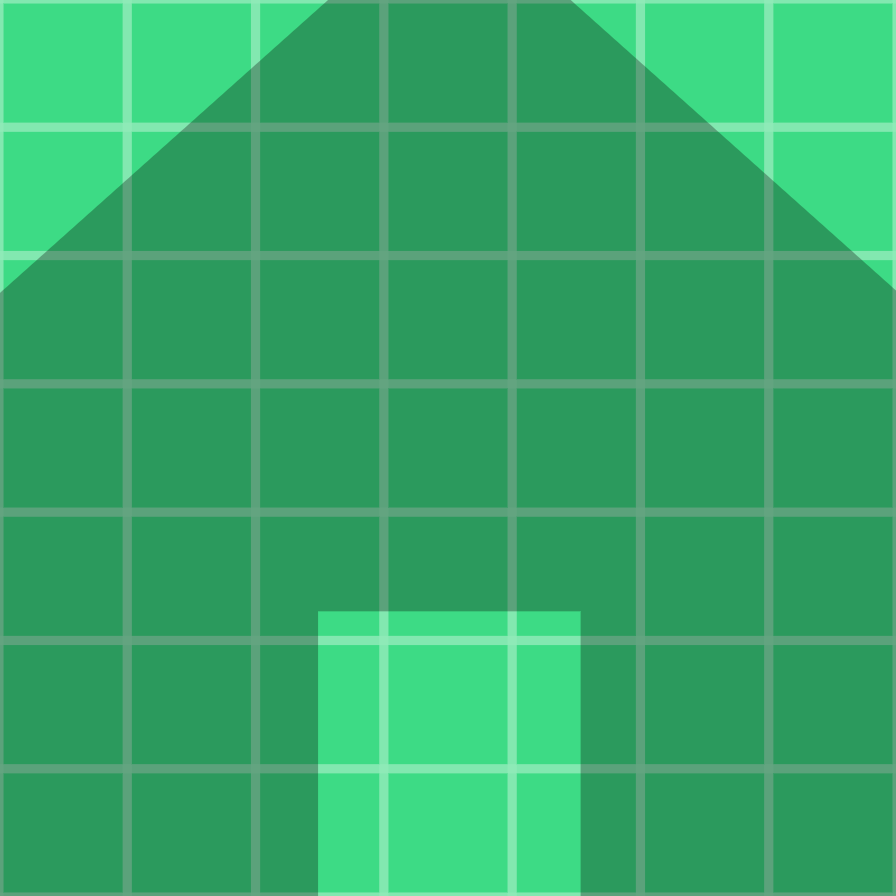
A WebGL 2 fragment shader for this background:

```glsl
#version 300 es
precision highp float;
// A flat green field with a shaded gabled shape, a doorway and a pale square grid.

uniform vec2 u_resolution;
out vec4 outColor;

const vec3 FIELD_COLOR = vec3(0.24, 0.86, 0.52);
const vec3 LINE_COLOR = vec3(1.0);
const float SHADE = 0.70;          // brightness inside the gabled shape
const float LINE_ALPHA = 0.355;
const float CROSSING_ALPHA = 0.06; // extra strength where lines cross
const float GRID_STEP = 0.1432;
const float LINE_WIDTH = 0.0103;
const float AXIS_X = 0.5015;       // symmetry axis of the gable and doorway
const float GABLE_TOP = 0.1354;    // half width at the upper canvas edge
const float GABLE_SPREAD = 1.12;   // half width gained per unit of descent
const float DOOR_HALF_WIDTH = 0.1465;
const float DOOR_HEIGHT = 0.3177;

// Coverage of a shape from its signed distance, smoothed over one pixel.
float coverage(float dist, float pixel) {
    return clamp(0.5 - dist / pixel, 0.0, 1.0);
}

float gableDistance(vec2 p) {
    float halfWidth = GABLE_TOP + GABLE_SPREAD * (1.0 - p.y);
    return (abs(p.x - AXIS_X) - halfWidth) / length(vec2(1.0, GABLE_SPREAD));
}

float doorDistance(vec2 p) {
    return max(abs(p.x - AXIS_X) - DOOR_HALF_WIDTH, p.y - DOOR_HEIGHT);
}

// Distance to the nearest grid line along each axis; a cell sits at the centre.
vec2 gridDistance(vec2 p) {
    vec2 cell = fract((p - 0.5) / GRID_STEP) - 0.5;
    return abs(cell) * GRID_STEP - 0.5 * LINE_WIDTH;
}

void main() {
    vec2 p = gl_FragCoord.xy / u_resolution;
    float pixel = 1.0 / min(u_resolution.x, u_resolution.y);

    // Grid over the bright field
    vec2 lineDist = gridDistance(p);
    float across = coverage(lineDist.x, pixel);
    float along = coverage(lineDist.y, pixel);
    float lines = LINE_ALPHA * max(across, along) + CROSSING_ALPHA * across * along;
    vec3 color = mix(FIELD_COLOR, LINE_COLOR, lines);

    // Shade the gable, leaving the doorway open
    float shaded = coverage(gableDistance(p), pixel)
                 * (1.0 - coverage(doorDistance(p), pixel));
    color *= mix(1.0, SHADE, shaded);

    outColor = vec4(color, 1.0);
}
```
